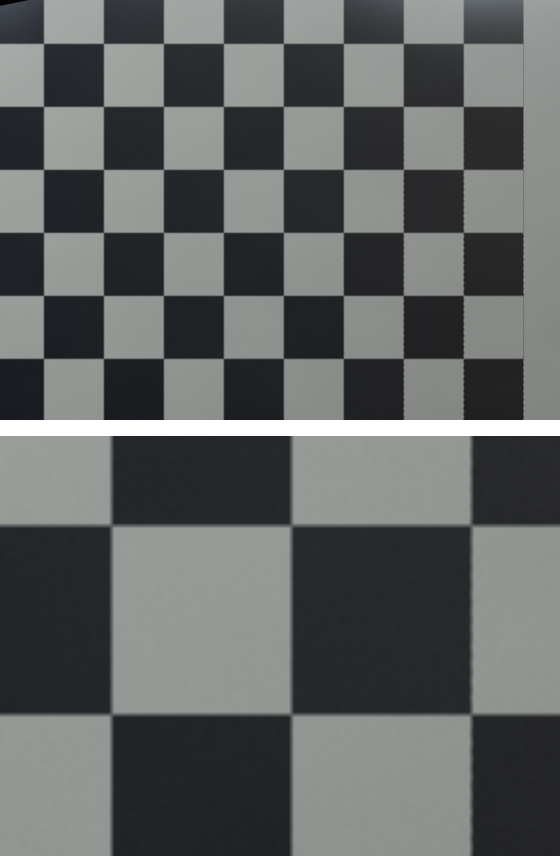
Top: the whole. Bottom: its middle third, enlarged.
A Shadertoy shader for this pattern:

```glsl
// Printed checkerboard panel under uneven light, with a blank strip at the right.
// Two sine waves, clipped to soft square waves, multiply into the checks;
// gradients, a glare along the top edge, tile variation and grain finish it.

const float PI = 3.14159265;
const vec2 TILE = vec2(0.1071, 0.1500);      // tile size, fraction of canvas
const vec2 FIRST_EDGE = vec2(0.0785, 0.1045); // first edges from left and top
const float LAST_COLUMN = 8.0;               // print stops at this edge
const float EDGE_SOFTNESS = 0.0016;          // fraction of canvas width
const float TOOTH_DEPTH = 0.012;             // ragged print edge, in tiles
const float TOOTH_COUNT = 72.0;
const float TILE_VARIATION = 0.010;
const float GRAIN = 0.010;
const float MOTTLE = 0.010;
const vec3 PAPER = vec3(0.582, 0.590, 0.582);
const vec3 INK = vec3(0.143, 0.148, 0.159);
const vec3 GLARE = vec3(0.235, 0.258, 0.280);
const vec3 BACKDROP = vec3(0.012, 0.012, 0.015);

float hash(vec2 p) {
    return fract(sin(dot(p, vec2(127.1, 311.7))) * 43758.5453);
}

float noise(vec2 p) {
    vec2 i = floor(p), f = fract(p);
    f = f * f * (3.0 - 2.0 * f);
    return mix(mix(hash(i), hash(i + vec2(1, 0)), f.x),
               mix(hash(i + vec2(0, 1)), hash(i + vec2(1, 1)), f.x), f.y);
}

// Ink coverage of the checks; grid edges lie at whole numbers.
float checkInk(vec2 grid, vec2 softness) {
    vec2 wave = clamp(sin(PI * grid) / (PI * softness), -1.0, 1.0);
    float printed = 1.0 - smoothstep(-softness.x, softness.x, grid.x - LAST_COLUMN);
    return (0.5 + 0.5 * wave.x * wave.y) * printed;
}

// Reflected light: strongest at the upper right, weaker at the left corner.
float glareAmount(vec2 uv) {
    float depth = 1.0 - uv.y;
    float across = 0.18 + 0.75 * smoothstep(0.50, 0.88, uv.x)
                 + 0.45 * (1.0 - smoothstep(0.0, 0.12, uv.x));
    return across * exp(-depth / 0.075);
}

void mainImage(out vec4 fragColor, in vec2 fragCoord) {
    vec2 uv = fragCoord / iResolution.xy;
    float aspect = iResolution.x / iResolution.y;
    vec2 fromTop = vec2(uv.x, 1.0 - uv.y);
    vec2 centered = uv - 0.5;

    // Grid, with faint teeth on vertical edges towards the lower right
    vec2 grid = (fromTop - FIRST_EDGE) / TILE;
    float tooth = abs(fract(uv.y * TOOTH_COUNT) - 0.5) * 2.0 - 0.5;
    float ragged = smoothstep(0.45, 0.90, uv.x) * smoothstep(0.9, 0.4, uv.y);
    grid.x += TOOTH_DEPTH * tooth * ragged;
    vec2 softness = EDGE_SOFTNESS * vec2(1.0, aspect) / TILE;
    float ink = checkInk(grid, softness);

    // Uneven light on paper and ink
    vec3 paper = PAPER + 0.075 * centered.y - 0.075 * centered.x;
    vec3 dark = INK + 0.055 * centered.y + vec3(0.035, 0.025, 0.005) * centered.x;
    dark += TILE_VARIATION * (hash(floor(grid)) - 0.5);
    float glare = glareAmount(uv);
    paper += GLARE * glare * 0.15;
    dark += GLARE * glare;
    vec3 color = mix(paper, dark, ink);

    // Soft mottling and fine grain
    vec2 surface = vec2(uv.x * aspect, uv.y);
    color += MOTTLE * (noise(surface * vec2(9.0, 14.0)) - 0.5);
    color += GRAIN * (noise(surface * 260.0) - 0.5);

    // Backdrop past the slanted top left corner
    float corner = fromTop.y - 0.014 * (1.0 - uv.x / 0.052);
    color = mix(BACKDROP, color, smoothstep(-0.002, 0.002, corner));

    fragColor = vec4(clamp(color, 0.0, 1.0), 1.0);
}
```
